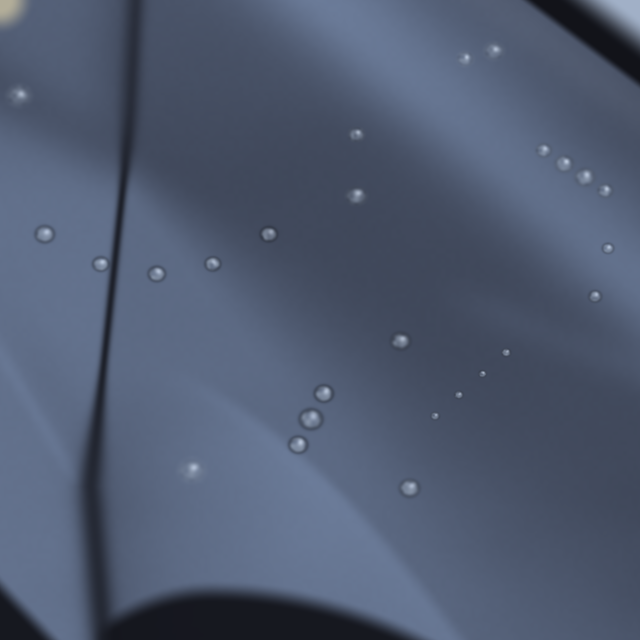
Give the GLSL for this texture, as a Shadertoy shader.

```glsl
// Slate blue waterproof cloth with a dark seam, soft diagonal folds and water beads.
// Fold profiles are summed into one tone, tinted, then covered by hems and beads.
// Beads lie along short bent chains; a sine-free hash varies their size and glints.

const vec3 CLOTH_SHADOW = vec3(0.24, 0.27, 0.34);
const vec3 CLOTH_LIGHT = vec3(0.40, 0.46, 0.57);
const vec3 INK = vec3(0.07, 0.075, 0.10);
const vec3 BEAD_LIGHT = vec3(0.58, 0.63, 0.70);

float hash(vec2 p) {
    vec3 q = fract(vec3(p.xyx) * 0.1031);
    q += dot(q, q.yzx + 33.33);
    return fract((q.x + q.y) * q.z);
}

float noise(vec2 p) {
    vec2 cell = floor(p), f = fract(p);
    f = f * f * (3.0 - 2.0 * f);
    return mix(mix(hash(cell), hash(cell + vec2(1, 0)), f.x),
               mix(hash(cell + vec2(0, 1)), hash(cell + vec2(1, 1)), f.x), f.y);
}

float bump(float d, float width) {
    return exp(-d * d / (width * width));
}

// Signed distance to the line a-b, positive on its left side.
float across(vec2 p, vec2 a, vec2 b) {
    vec2 dir = normalize(b - a);
    return dot(p - a, vec2(-dir.y, dir.x));
}

float seamX(float y) {
    return 0.195 + 0.057 * max(y - 0.735, 0.0) - 0.108 * max(0.735 - y, 0.0)
         + 0.19 * max(0.24 - y, 0.0);
}

// Narrow panel left of the seam.
float leftTone(vec2 p) {
    float tone = mix(0.9, 0.55, smoothstep(0.68, 0.9, p.y));
    float shadow = across(p, vec2(0.0, 0.86), vec2(0.19, 0.75));
    tone -= 0.35 * bump(shadow, 0.05);
    float crease = across(p, vec2(0.0, 0.45), vec2(0.10, 0.28));
    float creaseFade = smoothstep(0.18, 0.3, p.y) * smoothstep(0.6, 0.4, p.y);
    tone += creaseFade * (0.15 * bump(crease, 0.012) - 0.12 * bump(crease - 0.04, 0.04));
    return tone;
}

// Wide panel right of the seam.
float rightTone(vec2 p) {
    float tone = 0.08 + 0.2 * smoothstep(0.7, 1.0, p.y);
    float ridge = across(p, vec2(0.55, 0.96), vec2(1.0, 0.56));
    tone += 0.82 * bump(ridge, ridge > 0.0 ? 0.11 : 0.075);
    tone += 0.14 * bump(across(p, vec2(0.7, 0.54), vec2(0.95, 0.44)), 0.03)
          * smoothstep(0.65, 0.8, p.x);
    float slope = -across(p, vec2(0.2, 0.735), vec2(0.85, 0.13));
    float spread = mix(0.035, 0.2, clamp((p.x - 0.2) / 0.65, 0.0, 1.0));
    tone += mix(0.68, 0.5, smoothstep(0.4, 0.9, p.x)) * smoothstep(-spread, spread, slope);
    float u = p.x - 0.3;
    float below = 0.4 - 0.55 * u - 0.95 * u * u - p.y;
    float lit = smoothstep(-0.025, 0.025, below) * exp(-2.5 * max(below, 0.0));
    tone += 0.38 * lit * smoothstep(0.2, 0.52, p.x);
    tone += 0.12 * bump(below, 0.015) * smoothstep(0.25, 0.38, p.x) * smoothstep(0.7, 0.5, p.x);
    return tone;
}

vec3 cloth(vec2 p) {
    float side = p.x - seamX(p.y);
    float tone = mix(leftTone(p), rightTone(p), smoothstep(-0.007, 0.007, side));
    float top = smoothstep(0.68, 0.85, p.y), low = smoothstep(0.45, 0.2, p.y);
    tone -= 0.35 * top * bump(side, side < 0.0 ? 0.06 : 0.015);
    tone -= 0.3 * low * bump(side, side > 0.0 ? 0.09 : 0.035);
    tone += 0.05 * (noise(p * vec2(9.0, 14.0)) - 0.5) + 0.03 * (noise(p * 130.0) - 0.5);
    vec3 col = mix(CLOTH_SHADOW, CLOTH_LIGHT, tone);
    float width = 0.007 + 0.008 * top + 0.014 * low;
    return mix(col, INK, (0.85 - 0.4 * top - 0.15 * low) * bump(side, width));
}

// Dark openings and the bright strip outside the cloth.
vec3 hems(vec3 col, vec2 p) {
    float u = p.x - 0.33;
    float arch = 0.08 - (u < 0.0 ? 1.95 : 0.73) * u * u - p.y;
    float inside = smoothstep(0.14, 0.18, p.x);
    col = mix(col, INK, 0.95 * inside * smoothstep(-0.015, 0.022, arch));
    col = mix(col, INK, 0.95 * smoothstep(-0.015, 0.025, 0.09 - p.y - 1.05 * p.x));
    float strip = across(p, vec2(0.82, 1.0), vec2(1.0, 0.865));
    col += 0.035 * bump(strip + 0.03, 0.035);
    col = mix(col, INK, smoothstep(-0.006, 0.009, strip));
    col = mix(col, vec3(0.63, 0.69, 0.78), smoothstep(0.03, 0.085, strip));
    float corner = length(p - vec2(0.0, 1.0));
    return mix(col, vec3(0.70, 0.68, 0.60), smoothstep(0.055, 0.015, corner));
}

// Beads on a chain: start, stride, parabolic bend, then count, radius and blur.
vec3 beads(vec3 col, vec2 p, vec2 start, vec2 stride, float bend, int count, float radius, float blur) {
    for (int i = 0; i < count; i++) {
        float k = float(i), offset = k - 0.5 * float(count - 1);
        vec2 center = start + stride * k + vec2(0.0, bend * offset * offset);
        float seed = hash(center * 417.0);
        float r = radius * mix(0.8, 1.15, seed);
        vec2 q = (p - center) / r;
        float d = length(q * vec2(1.0, 1.12));
        float soft = max(blur, 1.0 / (r * iResolution.y));
        float body = 1.0 - smoothstep(1.0 - soft, 1.0 + soft, d);
        col *= 1.0 - 0.45 * (1.0 - min(blur, 1.0)) * bump(d - 1.05, 0.3);
        float sheen = 0.2 + 0.55 * noise(q * 1.8 + seed * 40.0);
        col = mix(col, BEAD_LIGHT, body * sheen);
        col += 0.22 * body * bump(length(q - vec2(0.25, 0.3)), 0.4);
    }
    return col;
}

void mainImage(out vec4 fragColor, in vec2 fragCoord) {
    vec2 p = fragCoord / iResolution.xy;
    vec3 col = hems(cloth(p), p);
    col = beads(col, p, vec2(0.070, 0.572), vec2(0.0875, 0.0), 0.0155, 5, 0.013, 0.35);
    col = beads(col, p, vec2(0.506, 0.385), vec2(-0.020, -0.040), 0.0, 3, 0.015, 0.30);
    col = beads(col, p, vec2(0.850, 0.765), vec2(0.032, -0.021), 0.0, 4, 0.012, 0.60);
    col = beads(col, p, vec2(0.680, 0.350), vec2(0.037, 0.033), 0.0, 4, 0.006, 0.50);
    col = beads(col, p, vec2(0.557, 0.790), vec2(0.0, -0.096), 0.0, 2, 0.012, 0.65);
    col = beads(col, p, vec2(0.626, 0.467), vec2(0.014, -0.230), 0.0, 2, 0.013, 0.45);
    col = beads(col, p, vec2(0.930, 0.537), vec2(0.020, 0.075), 0.0, 2, 0.009, 0.45);
    col = beads(col, p, vec2(0.727, 0.908), vec2(0.045, 0.012), 0.0, 2, 0.012, 0.80);
    col = beads(col, p, vec2(0.030, 0.850), vec2(0.270, -0.585), 0.0, 2, 0.014, 0.90);
    fragColor = vec4(col, 1.0);
}
```
